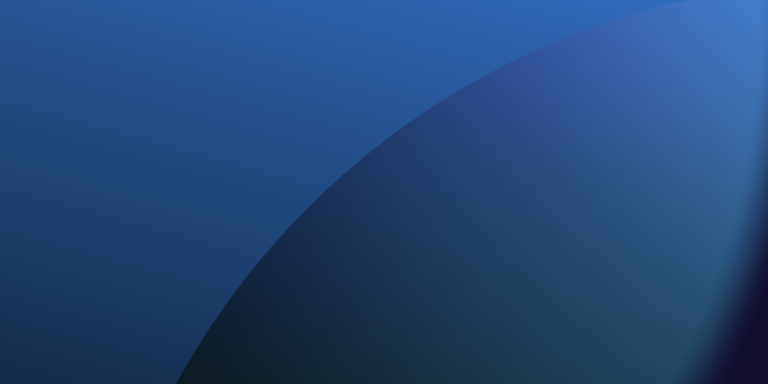
This background is drawn by a WebGL 2 fragment shader. Its source:

```glsl
#version 300 es
precision highp float;

uniform vec2 u_resolution;
out vec4 outColor;

// Diagonal blue backdrop, brightest toward the upper right
vec3 backdrop(vec2 p) {
    float t = 0.7 * p.y + 0.19 * p.x;
    return mix(vec3(0.08, 0.165, 0.285), vec3(0.18, 0.41, 0.72), t);
}

// Four-corner gradient across the large disc
vec3 discShade(vec2 p) {
    float u = (p.x - 0.46) / 1.54;
    vec3 low = mix(vec3(0.05, 0.10, 0.13), vec3(0.145, 0.30, 0.41), u);
    vec3 high = mix(vec3(0.09, 0.14, 0.40), vec3(0.26, 0.50, 0.80), u);
    vec3 color = mix(low, high, p.y);

    // Violet tint along the upper rim
    vec2 q = (p - vec2(1.40, 0.78)) / vec2(0.45, 0.22);
    return color + vec3(0.018, -0.008, 0.025) * exp(-dot(q, q));
}

float circle(vec2 p, vec2 center, float radius) {
    return length(p - center) - radius;
}

void main() {
    vec2 p = gl_FragCoord.xy / u_resolution.y;
    float pixel = 1.0 / u_resolution.y;

    // Crisp disc over the backdrop
    float disc = circle(p, vec2(2.22, -0.96), 2.006);
    float discMask = 1.0 - smoothstep(-pixel, pixel, disc);
    vec3 color = mix(backdrop(p), discShade(p), discMask);

    // Soft curved shadow in the lower right corner
    float shadow = circle(p, vec2(0.03, 0.95), 2.018);
    color = mix(color, vec3(0.07, 0.06, 0.18), smoothstep(-0.08, 0.08, shadow));

    outColor = vec4(color, 1.0);
}
```
